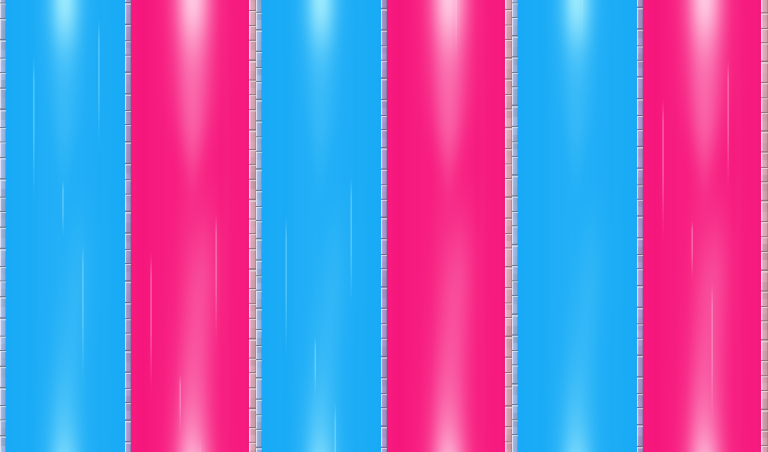
This pattern is drawn by a Shadertoy shader. Its source:

```glsl
const float STRIPES = 6.0;
const float BRICKS = 26.0;

float hash(float n) {
    return fract(sin(n * 91.17 + 4.3) * 4375.85);
}

float noise(float x) {
    float i = floor(x), f = fract(x);
    return mix(hash(i), hash(i + 1.0), f * f * (3.0 - 2.0 * f));
}

// Antialiased interval from a to b
float band(float x, float a, float b, float aa) {
    return smoothstep(a - aa, a + aa, x) - smoothstep(b - aa, b + aa, x);
}

float bell(float x, float width) {
    float q = x / width;
    return exp(-q * q);
}

// Light plume: x across the stripe, t down the canvas, pink is 0 or 1
float plume(float x, float t, float pink) {
    float taper = 1.0 - 0.6 * smoothstep(0.15, 0.47, t);
    float upperWidth = mix(0.115, 0.14, pink) * taper;
    float upperFade = 1.0 - smoothstep(0.25, 0.50, t);
    float upper = mix(0.54, 0.36, pink) * exp(-t * t * 95.0)
                + mix(0.21, 0.46, pink) * exp(-t * 1.5) * upperFade;

    float bend = mix(0.61, 0.575, pink);
    float center = mix(bend, 0.505, smoothstep(0.5, 0.95, t));
    float rise = smoothstep(0.36, 0.66, t);
    float lower = mix(0.10, 0.21, pink) * rise
                + mix(0.40, 0.44, pink) * pow(t, 9.0);

    return upper * bell(x - 0.508, upperWidth)
         + lower * bell(x - center, mix(0.12, 0.135, pink));
}

// Four fine vertical scratches, placed relative to one start point
float scratches(float x, float t, vec2 start, float aa) {
    vec4 across = vec4(0.0, 0.508, 0.227, 0.383);
    vec4 down = vec4(0.0, -0.085, 0.275, 0.41);
    vec4 span = vec4(0.34, 0.31, 0.14, 0.33);
    float total = 0.0;
    for (int i = 0; i < 4; i++) {
        float along = (t - start.y - down[i]) / span[i];
        float fade = smoothstep(0.0, 0.2, along) * (1.0 - smoothstep(0.45, 1.0, along));
        total += fade * band(x, start.x + across[i] - 0.004, start.x + across[i] + 0.004, aa);
    }
    return total;
}

// Glossy stripe body with soft vertical streaks
vec3 stripe(float x, float t, float pink, vec2 scratchStart, float aa) {
    vec3 base = mix(vec3(0.09, 0.665, 0.965), vec3(0.965, 0.085, 0.485), pink);
    vec3 light = mix(vec3(0.72, 0.97, 1.0), vec3(1.0, 0.87, 0.93), pink);
    float sheen = 0.05 * bell(x - 0.52, 0.28) + 0.02 * noise(x * 22.0 + pink * 9.0);
    vec3 color = mix(base, light, clamp(plume(x, t, pink) + sheen, 0.0, 1.0));
    return mix(color, light, 0.5 * scratches(x, t, scratchStart, aa));
}

// Bricked seam: s runs from 0 to 1 across its width
vec3 seam(float s, float t, vec3 tint, float id, float aaAcross, float aaDown) {
    float row = t * BRICKS + hash(id) + 0.15 * sin(t * 41.0 + id * 2.0);
    float f = fract(row);
    vec3 color = tint * (0.95 + 0.10 * hash(floor(row) + id * 31.0));
    color *= 1.05 - 0.12 * s;
    color = mix(color, vec3(0.94, 0.93, 0.98), 0.75 * band(s, -0.1, 0.2, aaAcross));
    color = mix(color, tint * 0.72, 0.55 * band(s, 0.88, 1.1, aaAcross));
    color = mix(color, tint * 0.62, 0.8 * band(f, 0.45, 0.52, aaDown));
    return mix(color, vec3(0.96), 0.55 * band(f, 0.52, 0.59, aaDown));
}

void mainImage(out vec4 fragColor, in vec2 fragCoord) {
    vec2 uv = fragCoord / iResolution.xy;
    float t = 1.0 - uv.y;
    float column = uv.x * STRIPES;
    float x = mod(column, 2.0);
    float pairId = floor(column * 0.5);
    float aa = 0.5 * STRIPES / iResolution.x;
    float aaDown = 0.5 * BRICKS / iResolution.y;

    // Scratch groups drift from stripe to stripe
    float shiftX[6] = float[](0.265, 0.18, 0.235, 0.18, 0.165, 0.18);
    float shiftY[6] = float[](0.12, 0.55, 0.47, -0.58, -0.63, 0.21);
    int index = clamp(int(column), 0, 5);
    vec2 start = vec2(shiftX[index], shiftY[index]);

    float pink = step(1.0, x);
    vec3 color = stripe(fract(x), t, pink, start, aa);

    // Seams: cool, lilac and warm
    vec3 edgesLeft = vec3(0.0, 0.977, 1.945);
    vec3 edgesRight = vec3(0.047, 1.023, 2.0);
    vec3 tints[3] = vec3[](vec3(0.60, 0.69, 0.86), vec3(0.66, 0.58, 0.80), vec3(0.84, 0.64, 0.69));
    for (int i = 0; i < 3; i++) {
        float a = edgesLeft[i], b = edgesRight[i], width = b - a;
        vec3 bricks = seam((x - a) / width, t, tints[i], pairId * 3.0 + float(i), aa / width, aaDown);
        float outerA = i == 0 ? a - 0.1 : a;
        float outerB = i == 2 ? b + 0.1 : b;
        color = mix(color, bricks, band(x, outerA, outerB, aa));
    }
    fragColor = vec4(color, 1.0);
}
```
